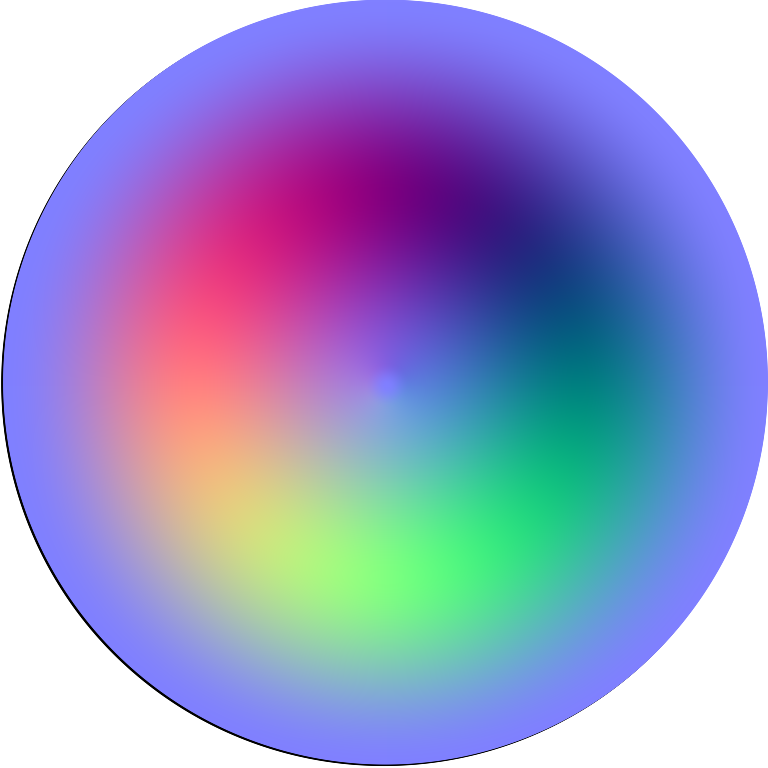
Write a Shadertoy shader that draws this texture map.

```glsl
// A disc-shaped normal map: directions turn inward around a ring-shaped slope,
// fading to flat blue at the rim and at a small spot in the middle.
// A thin black crescent shows where a dark disc sits slightly behind it.

// Antialiased coverage of a disc
float disc(vec2 p, vec2 center, float radius) {
    float pixel = 1.0 / iResolution.y;
    return 1.0 - smoothstep(-0.5 * pixel, 0.5 * pixel, length(p - center) - radius);
}

// Strength of the slope: a cusp at the middle, full on the ring, none at the rim
float slope(float r) {
    float cusp = 0.22 * smoothstep(0.0, 0.03, r);
    float inner = mix(cusp, 1.0, smoothstep(0.0, 0.25, r));
    float outer = 1.0 - smoothstep(0.25, 0.5, r);
    return inner * outer;
}

// Inward direction in red and green, flatness in blue
vec3 normalColor(vec2 p) {
    float r = length(p);
    float s = slope(r);
    vec2 outward = p / max(r, 1e-4);
    vec3 normal = vec3(-outward.x * s, -outward.y * s, 1.0 - s);
    return 0.5 + 0.5 * normal;
}

void mainImage(out vec4 fragColor, in vec2 fragCoord) {
    vec2 uv = (fragCoord - 0.5 * iResolution.xy) / iResolution.y + 0.5;

    // White ground, dark backing disc, then the colored disc
    vec3 color = vec3(1.0);
    color = mix(color, vec3(0.0), disc(uv, vec2(0.4995, 0.5005), 0.498));
    color = mix(color, normalColor(uv - vec2(0.504, 0.498)),
                disc(uv, vec2(0.502, 0.5025), 0.498));

    fragColor = vec4(color, 1.0);
}
```
